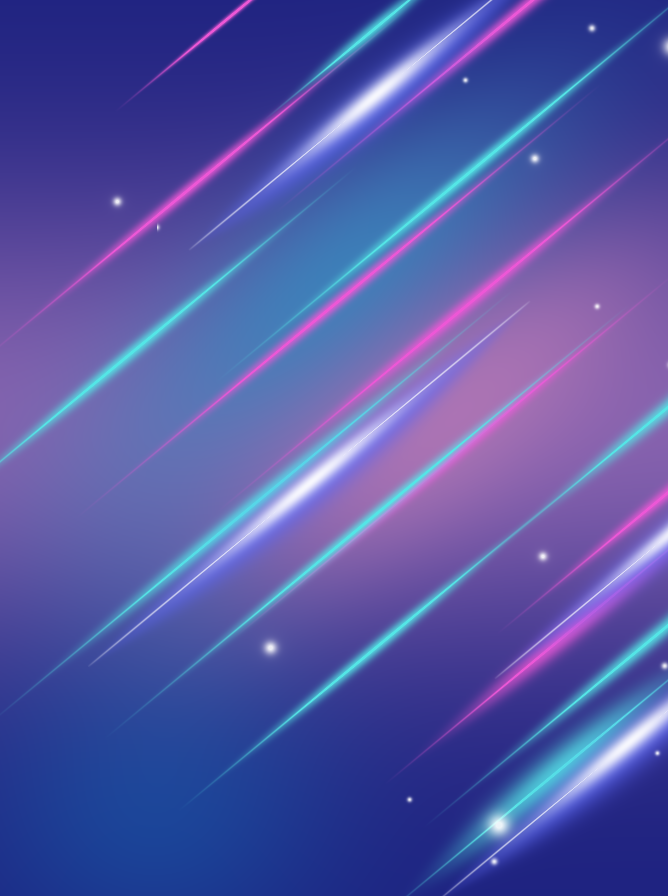
Give the GLSL for this background, as a WebGL 2 fragment shader.

```glsl
#version 300 es
precision highp float;

uniform vec2 u_resolution;
out vec4 fragColor;

const vec2 SLANT = vec2(0.770, 0.637);
const vec3 NAVY = vec3(0.11, 0.13, 0.50);
const vec3 MAUVE = vec3(0.52, 0.38, 0.68);
const vec3 TEAL = vec3(0.21, 0.53, 0.74);
const vec3 ROSE = vec3(0.71, 0.47, 0.71);
const vec3 OCEAN = vec3(0.09, 0.31, 0.63);
const vec3 CYAN = vec3(0.33, 0.90, 0.90);
const vec3 PINK = vec3(0.93, 0.34, 0.84);
const vec3 VIOLET = vec3(0.36, 0.40, 0.96);

// Streaks: centre x, centre y, half length, glow width
const vec4 CYAN_STREAKS[9] = vec4[9](
  vec4(0.143, 0.603, 0.33, 0.0065), vec4(0.527, 0.810, 0.37, 0.006),
  vec4(0.280, 0.434, 0.38, 0.008), vec4(0.410, 0.418, 0.38, 0.006),
  vec4(0.423, 0.280, 0.29, 0.006), vec4(0.768, 0.564, 0.32, 0.008),
  vec4(0.736, 0.294, 0.34, 0.008), vec4(0.625, 0.141, 0.26, 0.020),
  vec4(0.417, 0.967, 0.16, 0.007));
const vec4 PINK_STREAKS[8] = vec4[8](
  vec4(0.215, 0.792, 0.31, 0.006), vec4(0.260, 0.984, 0.17, 0.002),
  vec4(0.586, 0.993, 0.36, 0.007), vec4(0.378, 0.664, 0.38, 0.006),
  vec4(0.521, 0.659, 0.36, 0.007), vec4(0.508, 0.492, 0.32, 0.006),
  vec4(0.755, 0.458, 0.26, 0.006), vec4(0.638, 0.297, 0.27, 0.011));
const vec4 BEAMS[4] = vec4[4](
  vec4(0.419, 0.893, 0.27, 0.022), vec4(0.345, 0.460, 0.32, 0.020),
  vec4(0.768, 0.421, 0.28, 0.018), vec4(0.703, 0.172, 0.28, 0.022));

// Orbs: centre x, centre y, radius
const vec3 ORBS[6] = vec3[6](
  vec3(0.557, 0.079, 0.015), vec3(0.302, 0.277, 0.009),
  vec3(0.750, 0.948, 0.012), vec3(0.131, 0.775, 0.006),
  vec3(0.597, 0.823, 0.006), vec3(0.606, 0.379, 0.006));

vec3 hash3(vec2 cell) {
  vec3 h = fract(cell.xyx * vec3(0.1031, 0.1030, 0.0973));
  h += dot(h, h.yxz + 33.33);
  return fract((h.xxy + h.yzz) * h.zyx);
}

// x runs along the slant, y across it
vec2 slanted(vec2 p) {
  return vec2(dot(p, SLANT), dot(p, vec2(-SLANT.y, SLANT.x)));
}

float gauss(vec2 q) {
  return exp(-dot(q, q));
}

float taper(float along, float halfLength) {
  float t = along / halfLength;
  return max(1.0 - t * t, 0.0);
}

float hairline(float across, float pixel) {
  float w = max(0.0011, 0.6 * pixel);
  return exp(-across * across / (w * w));
}

float streak(vec2 p, vec4 s, float pixel) {
  vec2 q = slanted(p - s.xy);
  float fade = taper(q.x, s.z);
  float width = s.w * fade + 0.001;
  float glow = exp(-q.y * q.y / (width * width)) * pow(fade, 3.0);
  return clamp(0.85 * glow + 0.6 * hairline(q.y, pixel) * fade, 0.0, 1.0);
}

vec3 addBeam(vec3 col, vec2 p, vec4 b, float pixel) {
  vec2 q = slanted(p - b.xy);
  float fade = taper(q.x, b.z);
  float width = b.w * fade + 0.001;
  float halo = exp(-pow((q.y + 0.3 * width) / width, 2.0)) * fade;
  float core = gauss(vec2(q.x / (0.42 * b.z), q.y / (0.5 * width))) * fade;
  col = mix(col, VIOLET, 0.8 * halo);
  return mix(col, vec3(1.0), max(0.95 * core, 0.85 * hairline(q.y, pixel) * sqrt(fade)));
}

float orb(vec2 p, vec3 o) {
  float d = length(p - o.xy) / o.z;
  return clamp(0.8 * exp(-d * d * 1.6) + 0.35 * exp(-d * 1.5), 0.0, 1.0);
}

// Sparse dust, one possible speck per cell
float dust(vec2 p, float cells, float density, float pixel) {
  vec2 cell = floor(p * cells);
  vec3 h = hash3(cell + 7.0);
  vec2 centre = (cell + 0.2 + 0.6 * h.xy) / cells;
  float radius = mix(0.0012, 0.0035, fract(h.z * 71.0)) + 0.3 * pixel;
  return step(h.z, density) * gauss((p - centre) / radius);
}

void main() {
  vec2 p = gl_FragCoord.xy / u_resolution.y;
  float pixel = 1.0 / u_resolution.y;

  // Backdrop and soft clouds
  vec3 col = mix(NAVY, MAUVE, exp(-pow((p.y - 0.53) / 0.27, 2.0)));
  col = mix(col, OCEAN, 0.7 * gauss((p - vec2(0.17, 0.09)) / vec2(0.20, 0.17)));
  col = mix(col, TEAL, 0.25 * gauss((p - vec2(0.20, 0.36)) / vec2(0.15, 0.20)));
  col = mix(col, TEAL, 0.85 * gauss(slanted(p - vec2(0.38, 0.69)) / vec2(0.29, 0.11)));
  col = mix(col, ROSE, 0.80 * gauss(slanted(p - vec2(0.51, 0.54)) / vec2(0.26, 0.095)));

  // Light streaks and beams
  for (int i = 0; i < 8; i++) col = mix(col, PINK, streak(p, PINK_STREAKS[i], pixel));
  for (int i = 0; i < 9; i++) col = mix(col, CYAN, streak(p, CYAN_STREAKS[i], pixel));
  for (int i = 0; i < 4; i++) col = addBeam(col, p, BEAMS[i], pixel);

  // Orbs and dust, denser toward the right
  float sparkle = dust(p, 14.0, 0.16 * smoothstep(0.1, 0.6, p.x), pixel);
  for (int i = 0; i < 6; i++) sparkle = max(sparkle, orb(p, ORBS[i]));
  fragColor = vec4(mix(col, vec3(1.0), 0.9 * sparkle), 1.0);
}
```
